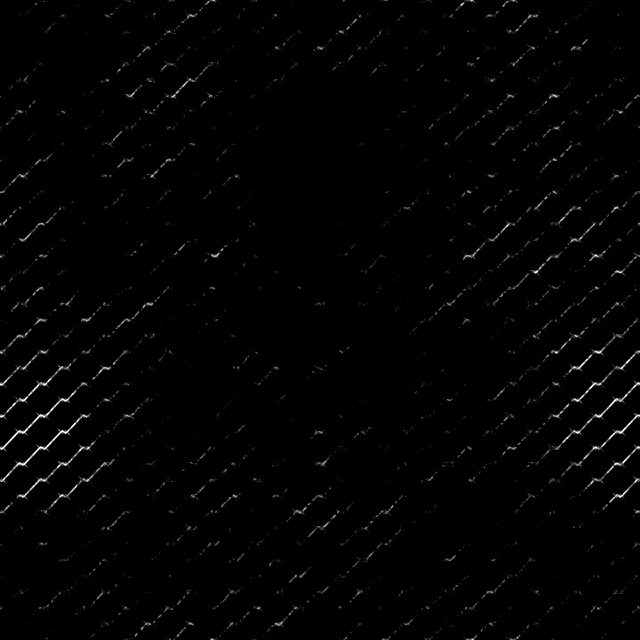
A WebGL 1 fragment shader for this texture map:

```glsl
precision highp float;
// Chain-link wire glints on black: 15 by 20 diamonds of twisted wire, drawn as
// distances to segments around the nearest knot. Broad soft patches, drifting
// noise and fine grain decide which stretches of wire catch the light.

uniform vec2 u_resolution;

float hash(vec2 p) {
  vec3 q = fract(p.xyx * 0.1031);
  q += dot(q, q.yzx + 33.33);
  return fract((q.x + q.y) * q.z);
}

// Value noise that wraps after "cells" cells across the canvas
float tileNoise(vec2 uv, float cells) {
  vec2 p = uv * cells;
  vec2 i = floor(p);
  vec2 f = fract(p);
  f = f * f * (3.0 - 2.0 * f);
  vec2 a = mod(i, cells);
  vec2 b = mod(i + 1.0, cells);
  return mix(mix(hash(a), hash(vec2(b.x, a.y)), f.x),
             mix(hash(vec2(a.x, b.y)), hash(b), f.x), f.y);
}

// Soft lit patch, wrapped at the canvas edges
float glow(vec2 uv, vec2 center, vec2 radius) {
  vec2 d = (fract(uv - center + 0.5) - 0.5) / radius;
  return exp(-dot(d, d));
}

float segmentDistance(vec2 p, vec2 a, vec2 b) {
  vec2 ab = b - a;
  return length(p - a - ab * clamp(dot(p - a, ab) / dot(ab, ab), 0.0, 1.0));
}

// Wire rising to the right: a flat S across the knot, then a straight arm
float wireDistance(vec2 p) {
  vec2 sag = vec2(0.0024, -0.0016);
  vec2 bend = vec2(0.0045, -0.0004);
  p *= p.x * 30.0 + p.y * 40.0 < 0.0 ? -1.0 : 1.0;
  float twist = min(segmentDistance(p, -sag, sag), segmentDistance(p, sag, bend));
  return min(twist, segmentDistance(p, bend, vec2(1.0 / 60.0, 1.0 / 80.0)));
}

float stroke(float dist, float halfWidth) {
  return clamp((halfWidth - dist) * u_resolution.y + 0.5, 0.0, 1.0);
}

// How strongly the broad areas of the fence are lit
float litArea(vec2 uv) {
  float lit = 0.74 * glow(uv, vec2(0.06, 0.33), vec2(0.14, 0.14));
  lit += 0.62 * glow(uv, vec2(0.92, 0.35), vec2(0.16, 0.16));
  lit += 0.52 * glow(uv, vec2(0.85, 0.62), vec2(0.18, 0.13));
  lit += 0.40 * glow(uv, vec2(0.24, 0.84), vec2(0.12, 0.17));
  lit += 0.38 * glow(uv, vec2(0.86, 0.89), vec2(0.17, 0.15));
  lit += 0.34 * glow(uv, vec2(0.48, 0.24), vec2(0.25, 0.13));
  lit += 0.55 * glow(uv, vec2(0.22, 0.49), vec2(0.05, 0.06));
  lit += 0.30 * glow(uv, vec2(0.50, 0.02), vec2(0.40, 0.09));
  lit += 0.34 * glow(uv, vec2(0.04, 0.69), vec2(0.07, 0.06));
  lit += 0.30 * glow(uv, vec2(0.34, 0.62), vec2(0.08, 0.07));
  return lit;
}

void main() {
  vec2 uv = gl_FragCoord.xy / u_resolution;

  // Diagonal coordinates: every integer pair is a knot
  vec2 grid = uv * vec2(30.0, 40.0);
  vec2 diag = vec2(grid.x + grid.y, grid.x - grid.y) * 0.5;
  vec2 knot = floor(diag + 0.5);
  vec2 local = uv - vec2(knot.x + knot.y, knot.x - knot.y) / vec2(30.0, 40.0);
  float fromKnot = length(local);

  // One random value for each rising length of wire
  vec2 middle = vec2(floor(diag.x) + 0.5, knot.y);
  vec2 wireId = mod(vec2(middle.x + middle.y, middle.x - middle.y), vec2(30.0, 40.0));
  float wireShade = hash(wireId + 7.0);

  // Light that gets past the worn, speckled surface
  float drift = tileNoise(uv, 28.0);
  float grain = mix(tileNoise(uv, 320.0), tileNoise(uv, 150.0), 0.35);
  grain = smoothstep(0.15, 0.85, grain);
  float energy = litArea(uv) + 0.60 * (drift - 0.5) + 0.26 * (wireShade - 0.5);
  float knotBoost = 0.12 * exp(-fromKnot * fromKnot / 0.00005);
  float light = clamp((energy + knotBoost - 0.07 - 0.58 * grain) / 0.74, 0.0, 1.0);

  // Falling wires glint only close to the knots
  float fade = 0.65 * (1.0 - smoothstep(0.005, 0.014, fromKnot));
  float rising = stroke(wireDistance(local), 0.0013);
  float falling = stroke(wireDistance(vec2(-local.x, local.y)), 0.0010) * fade;
  gl_FragColor = vec4(vec3(max(rising, falling) * light), 1.0);
}
```
